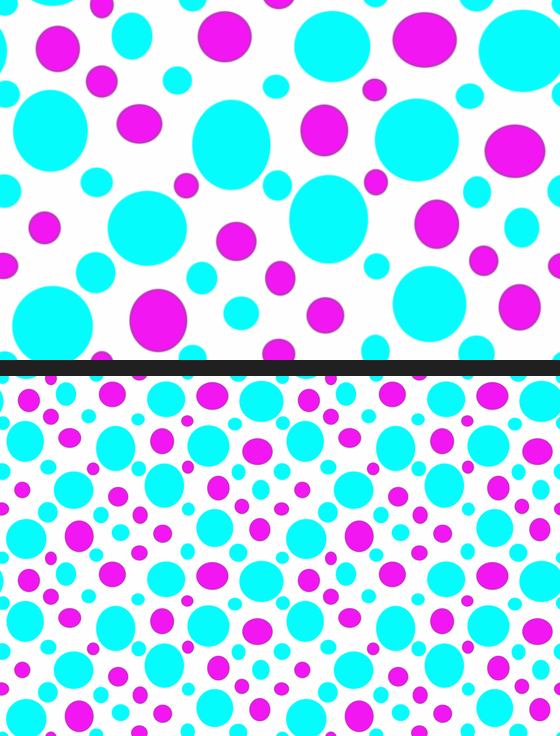
Top: one tile. Bottom: repeated 2 by 2.
Reproduce this pattern procedurally as a WebGL 1 fragment shader.

```glsl
precision highp float;

uniform vec2 u_resolution;

#define GRID vec2(6.0, 4.0)
#define PAPER vec3(0.995)
#define CYAN vec3(0.015, 0.99, 0.99)
#define MAGENTA vec3(0.95, 0.085, 0.95)
#define MAGENTA_RIM vec3(0.74, 0.2, 0.74)
#define JITTER 0.25
#define STRETCH 0.16
#define GAP 0.05
#define EDGE 0.012
#define RIM 0.03
#define CYAN_SHARE 0.62

// Cell size, measured in cell heights so that discs stay round
vec2 cellSize;

vec2 wrapCell(vec2 c) {
  return floor(mod(c + 0.5, GRID));
}

float hash(vec2 c, float seed) {
  return fract(sin(dot(wrapCell(c), vec2(127.1, 311.7)) + seed * 74.7) * 43758.5453);
}

// Evenly spread value per cell, keeps the shares of sizes and inks steady
float rank(vec2 c, float seed) {
  vec2 id = wrapCell(c);
  return fract((id.x + id.y * GRID.x) * 0.618 + seed);
}

// Discs are vec3(centre, radius)
float clearance(vec2 p, vec3 disc) {
  return length(p - disc.xy) - disc.z;
}

// Large discs on the even cells; one in four is small
vec3 largeDisc(vec2 c) {
  vec2 id = wrapCell(c);
  float order = floor(id.x * 0.5) + 3.0 * id.y;
  float minor = step(abs(mod(order + 0.5, 4.0) - 1.5), 0.25);
  vec2 shift = JITTER * (vec2(hash(c, 1.0), hash(c, 2.0)) - 0.5);
  float size = hash(c, 3.0);
  float radius = mix(mix(0.39, 0.48, size), mix(0.18, 0.27, size), minor);
  return vec3((c + 0.5 + shift) * cellSize, radius);
}

// Medium discs on the odd cells, centred in the room left by four large ones
vec3 mediumDisc(vec2 c) {
  vec3 left = largeDisc(c - vec2(1.0, 0.0));
  vec3 right = largeDisc(c + vec2(1.0, 0.0));
  vec3 below = largeDisc(c - vec2(0.0, 1.0));
  vec3 above = largeDisc(c + vec2(0.0, 1.0));
  vec2 low = vec2(left.x + left.z, below.y + below.z);
  vec2 high = vec2(right.x - right.z, above.y - above.z);
  vec2 room = 0.5 * (high - low);
  float radius = mix(0.18, 0.35, rank(c, 0.3));
  return vec3(0.5 * (low + high), min(radius, min(room.x, room.y) - GAP));
}

// Small discs near the cell corners, fitted between their four neighbours
vec3 smallDisc(vec2 c, float cyan) {
  float odd = mod(c.x + c.y, 2.0);
  vec3 a = largeDisc(c - vec2(odd, 0.0));
  vec3 b = largeDisc(c - vec2(1.0 - odd, 1.0));
  vec3 m = mediumDisc(c - vec2(1.0 - odd, 0.0));
  vec3 n = mediumDisc(c - vec2(odd, 1.0));
  vec2 p = 0.5 * (a.xy + b.xy + normalize(b.xy - a.xy) * (a.z - b.z));
  p += normalize(n.xy - m.xy) * 0.4 * (clearance(p, n) - clearance(p, m));
  float room = min(min(clearance(p, a), clearance(p, b)),
                   min(clearance(p, m), clearance(p, n))) - GAP;
  float size = hash(c, 4.0);
  float radius = mix(mix(0.125, 0.19, size), mix(0.14, 0.23, size), cyan);
  return vec3(p, min(radius, room));
}

// Lays one slightly oval disc over the colour
vec3 paint(vec3 color, vec2 p, vec3 disc, float cyan, float oval) {
  float s = 1.0 + STRETCH * (oval - 0.5);
  float d = length((p - disc.xy) * vec2(s, 1.0 / s)) - disc.z;
  float soft = max(EDGE, 0.7 * GRID.y / u_resolution.y);
  vec3 magenta = mix(MAGENTA, MAGENTA_RIM, smoothstep(-RIM, -0.5 * RIM, d));
  float cover = (1.0 - smoothstep(-soft, soft, d)) * step(0.08, disc.z);
  return mix(color, mix(magenta, CYAN, cyan), cover);
}

void main() {
  cellSize = vec2(u_resolution.x * GRID.y / (u_resolution.y * GRID.x), 1.0);
  vec2 grid = gl_FragCoord.xy / u_resolution * GRID;
  vec2 p = grid * cellSize;
  vec3 color = PAPER;

  for (int j = -1; j <= 1; j++) {
    for (int i = -1; i <= 1; i++) {
      vec2 c = floor(grid) + vec2(float(i), float(j));

      // Cell disc: large cyan or medium magenta in a checkerboard
      float even = 1.0 - mod(c.x + c.y, 2.0);
      vec3 disc;
      if (even > 0.5) disc = largeDisc(c);
      else disc = mediumDisc(c);
      color = paint(color, p, disc, even, hash(c, 5.0));

      // Corner disc in either ink
      float cyan = step(rank(c, 0.1), CYAN_SHARE);
      color = paint(color, p, smallDisc(c, cyan), cyan, hash(c, 6.0));
    }
  }
  gl_FragColor = vec4(color, 1.0);
}
```
